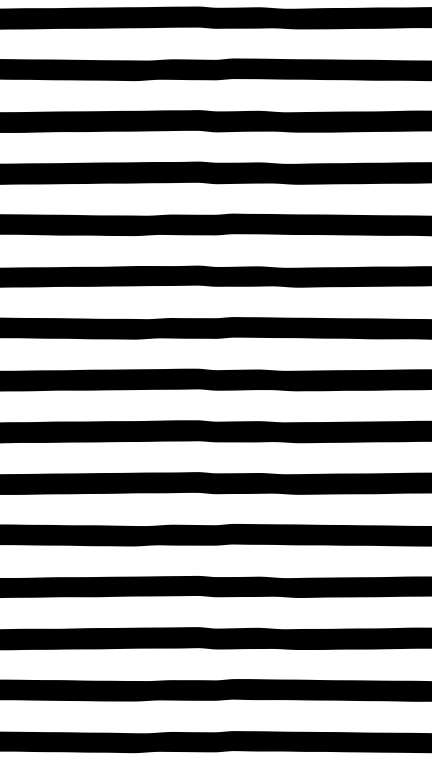
A Shadertoy shader for this pattern:

```glsl
#define STRIPES 15
#define FIRST_CENTER 0.0236   // distance from the top edge, in canvas heights
#define PITCH 0.06734
#define THICKNESS 0.0268
#define THICKNESS_VARIATION 0.0016
#define SLOPE 0.006
#define STEP_DROP 0.0020
#define WOBBLE 0.0007
#define WOBBLE_FREQUENCY 11.0
#define MIRRORED_ROWS 25682   // one bit per stripe, top stripe first
#define INK vec3(0.0)
#define PAPER vec3(1.0)

float hash(float n) {
    return fract(sin(n * 12.9898 + 4.1) * 43758.5);
}

// One-dimensional gradient noise
float gradientNoise(float x, float seed) {
    float cell = floor(x);
    float f = x - cell;
    float g0 = hash(cell + seed) * 2.0 - 1.0;
    float g1 = hash(cell + 1.0 + seed) * 2.0 - 1.0;
    float fade = f * f * f * (f * (f * 6.0 - 15.0) + 10.0);
    return mix(g0 * f, g1 * (f - 1.0), fade);
}

// Slowly rising stroke with two small downward steps
float strokeProfile(float x, float side) {
    float firstStep = smoothstep(0.455, 0.505, x);
    float secondStep = smoothstep(0.61, 0.68, x + 0.015 * side);
    return SLOPE * (x - 0.22) - STEP_DROP * (firstStep + secondStep);
}

// Height of one stripe edge: side is +1 for the top, -1 for the bottom
float edgeHeight(float x, float row, float side) {
    float halfWidth = 0.5 * (THICKNESS + THICKNESS_VARIATION * (hash(row + 7.0) - 0.5));
    float wobble = WOBBLE * gradientNoise(x * WOBBLE_FREQUENCY, row * 37.0 + side * 11.0);
    return strokeProfile(x, side) + side * halfWidth + wobble;
}

void mainImage(out vec4 fragColor, in vec2 fragCoord) {
    vec2 uv = fragCoord / iResolution.xy;

    // Nearest stripe, counted from the top
    float depth = 1.0 - uv.y - FIRST_CENTER;
    float row = clamp(round(depth / PITCH), 0.0, float(STRIPES - 1));
    float y = row * PITCH - depth;

    // Some strokes run the other way
    bool mirrored = ((MIRRORED_ROWS >> int(row)) & 1) == 1;
    float x = mirrored ? 1.0 - uv.x : uv.x;

    // Signed distance to the stripe, smoothed over one pixel
    float dist = max(y - edgeHeight(x, row, 1.0), edgeHeight(x, row, -1.0) - y);
    float coverage = clamp(0.5 - dist * iResolution.y, 0.0, 1.0);
    fragColor = vec4(mix(PAPER, INK, coverage), 1.0);
}
```
